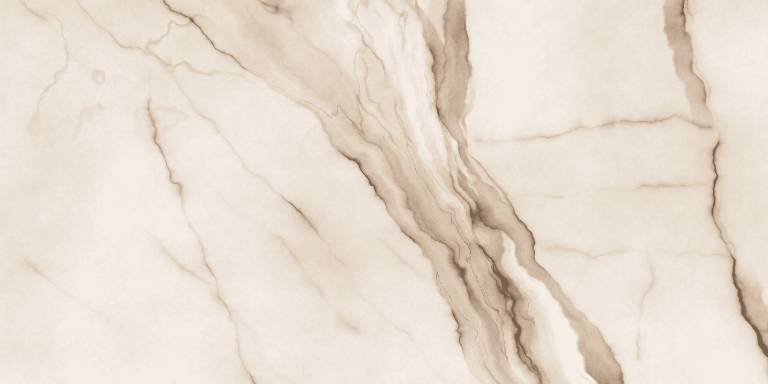
This texture is drawn by a Shadertoy shader. Its source:

```glsl
const vec3 PALE  = vec3(0.960, 0.934, 0.905);
const vec3 CREAM = vec3(0.92, 0.88, 0.835);
const vec3 SAND  = vec3(0.89, 0.83, 0.76);
const vec3 TAN   = vec3(0.84, 0.76, 0.68);
const vec3 TAUPE = vec3(0.77, 0.68, 0.59);
const vec3 UMBER = vec3(0.64, 0.54, 0.45);
const vec3 BARK  = vec3(0.48, 0.38, 0.30);

float hash(vec2 p) {
    vec3 q = fract(p.xyx * vec3(0.1031, 0.1030, 0.0973));
    q += dot(q, q.yzx + 33.33);
    return fract((q.x + q.y) * q.z);
}

float noise(vec2 p) {
    vec2 i = floor(p), f = fract(p);
    f = f * f * (3.0 - 2.0 * f);
    return mix(mix(hash(i), hash(i + vec2(1, 0)), f.x),
               mix(hash(i + vec2(0, 1)), hash(i + vec2(1, 1)), f.x), f.y);
}

float fbm(vec2 p) {
    float sum = 0.0, amp = 0.5;
    for (int i = 0; i < 5; i++) {
        sum += amp * noise(p);
        p = mat2(1.6, 1.2, -1.2, 1.6) * p + 17.3;
        amp *= 0.5;
    }
    return sum;
}

// Noise centred on zero
float sway(vec2 p) { return fbm(p) - 0.48; }

// Signed distance across a wavering curve x(t), t running down from the top
float across(vec2 p, vec3 curve) {
    float t = 1.0 - p.y;
    float x = curve.x + t * (curve.y + t * curve.z);
    x += 0.09 * sway(vec2(t * 6.0, curve.x * 40.0));
    float slope = curve.y + 2.0 * t * curve.z;
    return (p.x - x) / sqrt(1.0 + slope * slope);
}

// Thin broken core inside a soft stain
float vein(float d, float along, float width, float seed) {
    float fade = mix(0.25, 1.15, smoothstep(0.3, 0.65, fbm(vec2(along * 9.0, seed))));
    float w = width * (0.6 + 0.8 * noise(vec2(along * 30.0, seed)));
    return fade * (exp(-abs(d) / w) + 0.28 * exp(-abs(d) / (width * 6.0)));
}

float band(float d, float lo, float hi, float soft) {
    return smoothstep(lo - soft, lo + soft, d) * (1.0 - smoothstep(hi - soft, hi + soft, d));
}

// Hairlines where a noise field crosses its middle value
float crack(vec2 p, float width) {
    return 1.0 - smoothstep(0.0, width, abs(sway(p)));
}

vec3 stoneColor(float s) {
    vec3 c = mix(PALE, CREAM, clamp(s, 0.0, 1.0));
    c = mix(c, SAND,  clamp(s - 1.0, 0.0, 1.0));
    c = mix(c, TAN,   clamp(s - 2.0, 0.0, 1.0));
    c = mix(c, TAUPE, clamp(s - 3.0, 0.0, 1.0));
    c = mix(c, UMBER, clamp(s - 4.0, 0.0, 1.0));
    return mix(c, BARK, clamp(s - 5.0, 0.0, 1.0));
}

void mainImage(out vec4 fragColor, in vec2 fragCoord) {
    vec2 p = fragCoord / iResolution.y;
    p.x *= 2.0 * iResolution.y / iResolution.x;
    vec2 q = p + 0.13 * vec2(sway(p * 3.0 + 4.0), sway(p * 3.0 + 31.0));
    q += 0.025 * vec2(sway(p * 22.0), sway(p * 22.0 + 50.0));
    float t = 1.0 - q.y;

    // Signed distances to the main seams
    float leftSeam  = across(q, vec3(0.25, 0.90, 0.0));
    float sandEdge  = across(q, vec3(0.46, 1.25, -0.48));
    float sandEnd   = across(q, vec3(0.86, 0.65, -0.12));
    float branch    = across(q, vec3(1.07, 0.27, 0.05));
    float river     = across(q, vec3(1.17, -0.05, 0.48));
    float rightSeam = across(q, vec3(1.79, 0.10, 0.12));
    float lowSeam   = across(q, vec3(0.36, 0.10, 0.16));

    // Cloudy ground, warmer at the right and in the upper left
    float s = 0.28 + 3.0 * sway(p * 2.3 + 9.0) + 0.22 * smoothstep(1.2, 1.5, p.x);
    s += 0.4 * smoothstep(0.7, 1.0, p.y);
    s = max(s, 0.0) + 0.9 * sway(p * 9.0) + 0.5 * sway(p * 35.0);

    // Sand body with streaks drawn along the flow
    float flow = sandEdge / max(sandEdge - river, 0.05);
    float streak = sway(vec2(flow * 7.0, t * 2.0 + 3.0));
    float sand = smoothstep(-0.005, 0.005, sandEdge) * (1.0 - smoothstep(-0.012, 0.012, sandEnd));
    float between = smoothstep(-0.01, 0.015, sandEnd) * (1.0 - smoothstep(-0.01, 0.01, river));
    s += sand * (mix(0.8, 1.9, smoothstep(0.1, 0.5, t)) + 5.0 * streak);
    s += between * (0.6 + 8.0 * streak);
    s += (sand + between) * 1.3 * crack(vec2(flow * 4.0, t * 2.0 + 8.0), 0.016);
    for (int i = 0; i < 6; i++) {
        float k = float(i);
        float d = flow - 0.22 - 0.14 * k - 0.45 * sway(vec2(t * 4.0, k * 11.0 + 2.0));
        s += (sand + between) * 1.5 * vein(0.4 * d, t, 0.005, k + 80.0);
    }

    // Taupe rivers, broken by paler lenses
    float swell = 0.005 + 0.075 * fbm(vec2(t * 8.0, 5.0));
    float riverBody = band(river, -swell, swell * 0.8, 0.005);
    float branchBody = band(branch, -0.5 * swell, 0.5 * swell, 0.005);
    float lens = smoothstep(0.53, 0.62, fbm(vec2(river * 22.0, t * 5.0 + 40.0)));
    float body = max(riverBody, 0.85 * branchBody) * (1.0 - 0.75 * lens);
    s = mix(s, 3.4 + 4.5 * sway(vec2(river * 25.0, t * 9.0)), 0.9 * body);
    s += 2.0 * vein(river + swell, t, 0.0045, 2.0) + 2.2 * vein(river - swell * 0.8, t, 0.0045, 7.0);
    s += 2.2 * vein(branch + 0.5 * swell, t, 0.0045, 13.0);

    // Right seam with its upper and lower bodies
    float upper = band(rightSeam, -0.055, 0.0, 0.005) * (1.0 - smoothstep(0.24, 0.36, t));
    float lower = band(rightSeam, 0.0, 0.07, 0.006) * smoothstep(0.64, 0.76, t);
    s = mix(s, 3.2 + 4.0 * sway(q * 12.0), 0.85 * max(upper, lower));
    s += 4.2 * vein(rightSeam, t, 0.0055, 19.0);
    s += 1.8 * vein(rightSeam + 0.03 * sway(vec2(t * 18.0, 4.0)) - 0.012, t, 0.004, 21.0);

    // Long seams of the left side
    s += 4.2 * vein(leftSeam, t, 0.005, 23.0) * mix(1.0, 0.35, smoothstep(0.45, 0.65, t));
    s += 3.4 * vein(sandEdge, t, 0.005, 29.0);
    s += 2.9 * vein(lowSeam, t, 0.005, 37.0) * smoothstep(0.1, 0.4, t);
    s += 1.8 * vein(sandEnd, t, 0.005, 41.0);
    for (int i = 0; i < 4; i++) {
        float k = float(i);
        float d = across(q, vec3(-0.45 + 0.27 * k, 0.85, 0.08 * k));
        float patchy = smoothstep(0.4, 0.7, noise(vec2(t * 4.0, k * 7.0 + 1.0)));
        s += 1.5 * patchy * vein(d, t, 0.008, k + 50.0) * (1.0 - smoothstep(-0.02, 0.02, sandEdge));
    }

    // Cross joints of the right slab
    float slab = smoothstep(0.03, 0.07, river) * (1.0 - smoothstep(-0.02, 0.0, rightSeam));
    for (int i = 0; i < 3; i++) {
        float k = float(i);
        float d = q.y - 0.65 + 0.165 * k - 0.06 * (q.x - 1.4) - 0.05 * sway(vec2(q.x * 5.0, k * 9.0));
        s += slab * (2.4 - 0.6 * k) * vein(d, q.x, 0.006, k + 60.0);
    }
    float upright = across(q, vec3(1.70, -0.08, 0.0));
    s += slab * 1.6 * vein(upright, t, 0.007, 71.0) * smoothstep(0.62, 0.7, t);

    // Fine network near the top left and right edges, then grain
    float network = smoothstep(0.5, 0.1, t) * (1.0 - smoothstep(0.8, 1.0, p.x)) + smoothstep(0.0, 0.05, rightSeam);
    s += network * 1.6 * crack(q * 3.2 + 2.0, 0.022) * smoothstep(0.25, 0.55, noise(p * 5.0));
    s += 0.4 * (noise(p * 190.0) - 0.5);

    fragColor = vec4(stoneColor(s), 1.0);
}
```
